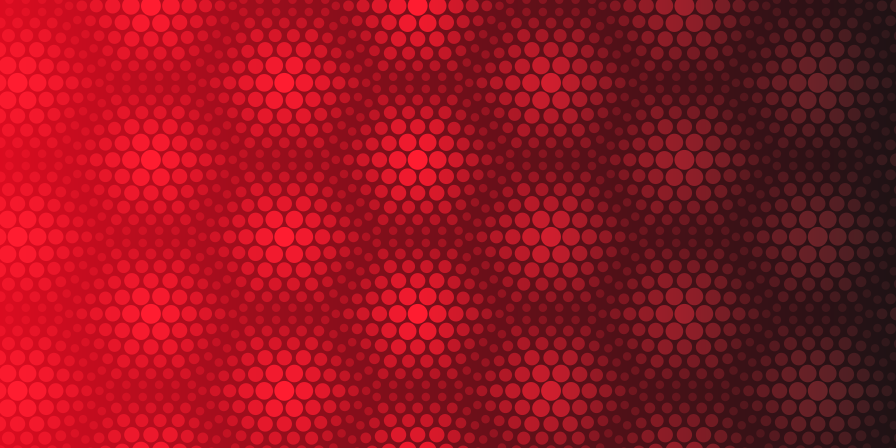
Write a Shadertoy shader that draws this background.

```glsl
// Halftone dots in hexagonal rosettes over a red-to-black horizontal fade.

// Layout, in units of the canvas height
const float PITCH = 0.34375;               // distance between rosette centres
const vec2 ORIGIN = vec2(0.9323, 0.6432);  // one rosette centre

// Rosette, in units of the pitch
const int RINGS = 5;
const float RING_STEP = 0.1178;            // gap between rings at the centre
const float RING_SQUEEZE = 0.00515;        // how the gap shrinks outwards
const float DOT_RADIUS = 0.0644;
const float DOT_SHRINK = 0.0074;           // radius lost per ring
const float DOT_FADE = 0.13;               // opacity lost per ring

// Colours
const vec3 BACK_LEFT = vec3(0.86, 0.045, 0.125);
const vec3 BACK_RIGHT = vec3(0.12, 0.07, 0.08);
const vec3 DOT_LEFT = vec3(1.0, 0.11, 0.19);
const vec3 DOT_RIGHT = vec3(0.30, 0.14, 0.15);
const float DOT_DIM_START = 0.47;          // where the dots begin to darken

const float SQRT3 = 1.7320508;

// Offset from the nearest point of a triangular lattice of unit pitch
vec2 toNearestCentre(vec2 p) {
    vec2 period = vec2(SQRT3, 1.0);
    vec2 a = mod(p + 0.5 * period, period) - 0.5 * period;
    vec2 b = mod(p, period) - 0.5 * period;
    return dot(a, a) < dot(b, b) ? a : b;
}

// Fold into one hexagon sector: x runs along the side, y points out to it
vec2 foldSector(vec2 p) {
    p = abs(p);
    vec2 slanted = vec2(dot(p, vec2(-0.5, 0.5 * SQRT3)),
                        dot(p, vec2(0.5 * SQRT3, 0.5)));
    return p.y > slanted.y ? p : slanted;
}

float discCoverage(float dist, float radius, float pixel) {
    return clamp(0.5 + (radius - dist) / pixel, 0.0, 1.0);
}

// Opacity of the dots of one rosette
float rosette(vec2 p, float pixel) {
    float opacity = discCoverage(length(p), DOT_RADIUS, pixel);
    vec2 q = foldSector(p);
    for (int i = 1; i <= RINGS; i++) {
        float k = float(i);
        float apothem = k * (RING_STEP - RING_SQUEEZE * k);
        float halfSide = apothem / SQRT3;
        float spacing = 2.0 * halfSide / k;
        float index = clamp(round((q.x + halfSide) / spacing), 0.0, k);
        vec2 dotCentre = vec2(index * spacing - halfSide, apothem);
        float disc = discCoverage(distance(q, dotCentre),
                                  DOT_RADIUS - DOT_SHRINK * k, pixel);
        opacity = max(opacity, disc * (1.0 - DOT_FADE * k));
    }
    return opacity;
}

void mainImage(out vec4 fragColor, in vec2 fragCoord) {
    float across = fragCoord.x / iResolution.x;
    vec2 p = (fragCoord / iResolution.y - ORIGIN) / PITCH;
    float pixel = 1.0 / (iResolution.y * PITCH);

    // Horizontal fades of the ground and of the dots
    vec3 back = mix(BACK_LEFT, BACK_RIGHT, across * (1.22 - 0.22 * across));
    float dim = clamp((across - DOT_DIM_START) / (1.0 - DOT_DIM_START), 0.0, 1.0);
    vec3 dots = mix(DOT_LEFT, DOT_RIGHT, dim);

    fragColor = vec4(mix(back, dots, rosette(toNearestCentre(p), pixel)), 1.0);
}
```
